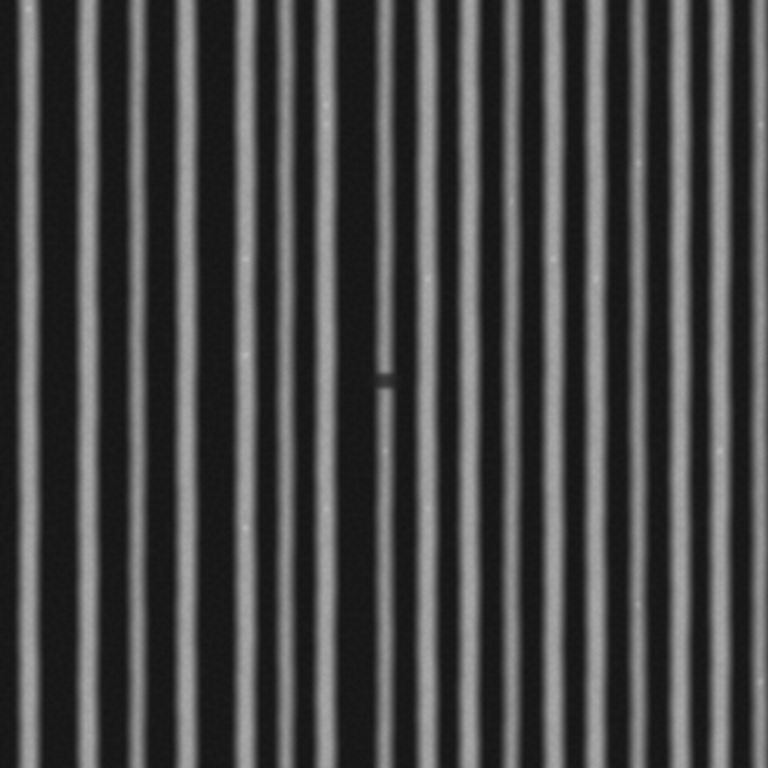
This pattern is drawn by a Shadertoy shader. Its source:

```glsl
// Seventeen soft grey vertical lines on black, unevenly spaced, one with a small break.

float hash(vec2 p) {
    return fract(sin(dot(p, vec2(127.1, 311.7))) * 43758.55);
}

// Distance to the nearest scattered point, one point per unit cell
float cellular(vec2 p) {
    vec2 cell = floor(p);
    float nearest = 2.0;
    for (int y = -1; y <= 1; y++)
        for (int x = -1; x <= 1; x++) {
            vec2 c = cell + vec2(x, y);
            vec2 point = c + vec2(hash(c), hash(c + 57.3));
            nearest = min(nearest, distance(p, point));
        }
    return nearest;
}

// Layered sines, a different phase for each line
float wobble(float y, float seed) {
    return 0.5 * sin(y * 23.0 + seed * 2.4)
         + 0.3 * sin(y * 61.0 + seed * 4.1)
         + 0.2 * sin(y * 149.0 + seed * 1.7);
}

// Gap after each line: wide and medium on the left, tight on the right
float gapAfter(int i) {
    if (i < 7 && i % 3 == 0) return 0.0771;
    if (i < 3) return 0.0641;
    return (i < 6 || i > 13) ? 0.0521 : 0.0549;
}

void mainImage(out vec4 fragColor, in vec2 fragCoord) {
    vec2 uv = fragCoord / iResolution.xy;
    float grain = cellular(uv * 110.0) - 0.45;
    float shade = 0.094 + 0.018 * grain;

    float center = 0.0378;
    for (int i = 0; i < 17; i++) {
        float id = float(i);
        // Every third line is thinner and dimmer; the rhythm shifts at the break
        bool thin = i % 3 == (i < 7 ? 2 : 1);
        float halfWidth = (thin ? 0.0092 : 0.0116) + 0.0003 * wobble(uv.y, id + 31.0);
        float dx = abs(uv.x - center - 0.0008 * wobble(uv.y, id));
        float line = 1.0 - smoothstep(halfWidth - 0.0095, halfWidth + 0.0095, dx);
        float tone = (thin ? 0.575 : 0.635) + 0.012 * wobble(uv.y * 1.7, id + 9.0);

        // Break in the line at mid canvas, with a faint smudge to its sides
        if (i == 7) {
            float dy = (uv.y - 0.504) / 0.0105;
            float notch = exp(-dy * dy * dy * dy);
            line *= 1.0 - 0.83 * notch;
            shade += 0.06 * notch * exp(-pow(dx / 0.016, 2.0));
        }

        // Rare bright specks on the lines
        float row = floor(uv.y * 40.0);
        float speckY = (fract(uv.y * 40.0) - 0.5) / 40.0;
        float speck = step(0.985, hash(vec2(row, id + 3.0)))
                    * exp(-(dx * dx + speckY * speckY) / 0.00002);

        shade = mix(shade, tone - 0.035 * grain + 0.08 * speck, line);
        center += gapAfter(i);
    }

    fragColor = vec4(vec3(shade), 1.0);
}
```
